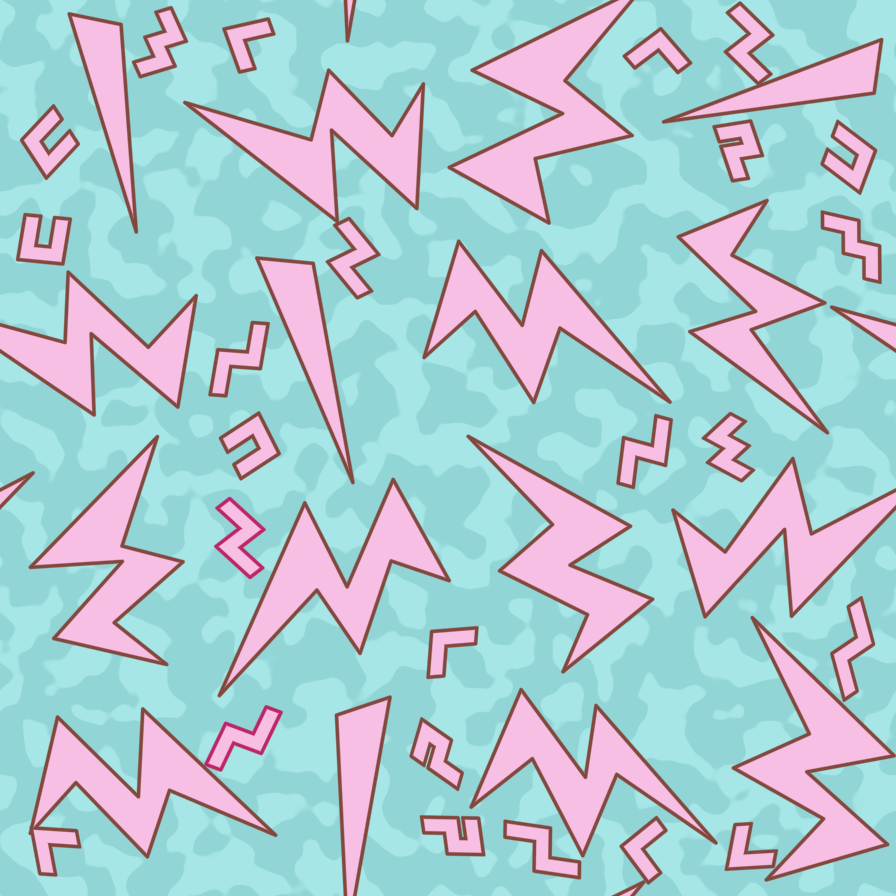
Reproduce this pattern procedurally as a WebGL 1 fragment shader.

```glsl
precision highp float;

uniform vec2 u_resolution;

const float TAU = 6.2831853;

vec2 hash2(vec2 p) {
  vec3 q = fract(p.xyx * vec3(0.1031, 0.1030, 0.0973));
  q += dot(q, q.yzx + 33.33);
  return fract((q.xx + q.yz) * q.zy);
}

mat2 rotation(float a) {
  return mat2(cos(a), sin(a), -sin(a), cos(a));
}

// Gradient noise that wraps after `period` cells
float latticeSlope(vec2 corner, vec2 offset, float period) {
  float a = TAU * hash2(mod(corner, period) + period).x;
  return dot(vec2(cos(a), sin(a)), offset);
}

float gradientNoise(vec2 uv, float period) {
  vec2 p = uv * period, i = floor(p), f = p - i, k = vec2(1.0, 0.0);
  vec2 u = f * f * f * (f * (f * 6.0 - 15.0) + 10.0);
  return mix(
    mix(latticeSlope(i, f, period), latticeSlope(i + k, f - k, period), u.x),
    mix(latticeSlope(i + k.yx, f - k.yx, period), latticeSlope(i + 1.0, f - 1.0, period), u.x),
    u.y);
}

float polygonDistance(vec2 p, vec2 v[8]) {
  float nearest = 100.0, side = 1.0;
  vec2 prev = v[7];
  for (int i = 0; i < 8; i++) {
    vec2 e = prev - v[i], w = p - v[i];
    vec2 b = w - e * clamp(dot(w, e) / (dot(e, e) + 1e-6), 0.0, 1.0);
    nearest = min(nearest, dot(b, b));
    bvec3 c = bvec3(p.y >= v[i].y, p.y < prev.y, e.x * w.y > e.y * w.x);
    if (all(c) || all(not(c))) side = -side;
    prev = v[i];
  }
  return side * sqrt(nearest);
}

// Jagged bolt, or now and then a slender wedge
float boltDistance(vec2 p, vec2 id) {
  vec2 v[8];
  v[0] = vec2(-1.10, 0.55);
  v[1] = vec2(-0.22, 0.00);
  v[2] = vec2(0.05, 0.62);
  v[3] = vec2(0.50, -0.14);
  v[4] = vec2(0.92, 0.22);
  v[5] = vec2(0.60, -0.68);
  v[6] = vec2(0.06, 0.00);
  v[7] = vec2(-0.08, -0.66);
  bool wedge = hash2(id + 51.0).x > 0.8;
  for (int i = 0; i < 8; i++) {
    v[i] += 0.15 * (hash2(id * 9.0 + float(i) + 3.0) - 0.5);
    if (wedge) v[i] = i == 0 ? vec2(-1.0, 0.1) : i < 4 ? vec2(0.75, 0.22) : vec2(0.9, -0.2);
  }
  return polygonDistance(p, v);
}

// Bolts in a basket weave of 4 by 4 cells, distance capped at 0.05
float boltField(vec2 uv) {
  float d = 0.05;
  for (int y = -1; y <= 1; y++) for (int x = -1; x <= 1; x++) {
    vec2 cell = floor(uv * 4.0) + vec2(x, y), id = mod(cell, 4.0) + 7.0;
    vec2 center = (cell + 0.5) / 4.0;
    center += 0.03 * sin(TAU * (center.yx + vec2(0.1, 0.4)));
    vec2 q = uv - center, h = hash2(id);
    if (dot(q, q) > 0.05) continue;
    q = rotation(mod(cell.x + cell.y, 2.0) * TAU / 4.0 + 0.5 * (h.x - 0.5)) * q;
    q *= sign(hash2(id + 20.0) - 0.5);
    float size = mix(0.128, 0.142, h.y);
    d = min(d, size * boltDistance(q / size, id));
  }
  return d;
}

// Small bent ribbon: 2 to 4 strokes with right-angled turns, slightly sheared
float ribbonDistance(vec2 p, vec2 id) {
  vec2 h = hash2(id + 70.0), k = hash2(id + 90.0);
  float strokes = 2.0 + floor(h.x * 3.0), turn = h.y < 0.6 ? 1.0 : -1.0;
  float reach = strokes > 3.5 ? 0.023 : 0.033;
  p = rotation(TAU * k.x) * p;
  p.x += 0.7 * (k.y - 0.5) * p.y;
  vec2 a = -0.5 * reach * vec2(floor(strokes / 2.0), turn > 0.0 ? ceil(strokes / 2.0) : 1.0);
  float d = 1.0;
  for (int i = 0; i < 4; i++) {
    if (float(i) >= strokes) break;
    vec2 along = i == 0 ? vec2(0.0, reach) : i == 2 ? vec2(0.0, reach * turn) : vec2(reach, 0.0);
    vec2 b = abs(p - a - 0.5 * along) - 0.5 * abs(along) - 0.0088;
    d = min(d, length(max(b, 0.0)) + min(max(b.x, b.y), 0.0));
    a += along;
  }
  return d;
}

void main() {
  vec2 uv = gl_FragCoord.xy / u_resolution;

  // Two-tone mottled ground
  float mottle = gradientNoise(uv, 21.0) + 0.4 * gradientNoise(uv + 0.37, 40.0);
  vec3 color = mix(vec3(0.57, 0.835, 0.84), vec3(0.65, 0.90, 0.90), smoothstep(0.02, 0.09, mottle));

  // Ribbons only where the bolts leave room
  float d = boltField(uv);
  vec3 lineColor = vec3(0.51, 0.28, 0.24);
  for (int y = -1; y <= 1; y++) for (int x = -1; x <= 1; x++) {
    vec2 cell = floor(uv * 9.0) + vec2(x, y), id = mod(cell, 9.0) + 30.0;
    vec2 center = (cell + 0.5) / 9.0 + 0.024 * (hash2(id) - 0.5);
    if (distance(uv, center) > 0.06 || boltField(center) < 0.035) continue;
    float ribbon = ribbonDistance(uv - center, id);
    if (ribbon < min(d, 0.005) && hash2(id + 11.0).x > 0.84) lineColor = vec3(0.74, 0.15, 0.40);
    d = min(d, ribbon);
  }

  // Pink fill and dark outline
  color = mix(color, vec3(0.97, 0.75, 0.89), 1.0 - smoothstep(-0.001, 0.001, d));
  color = mix(color, lineColor, 1.0 - smoothstep(0.0010, 0.0030, abs(d)));
  gl_FragColor = vec4(color, 1.0);
}
```
